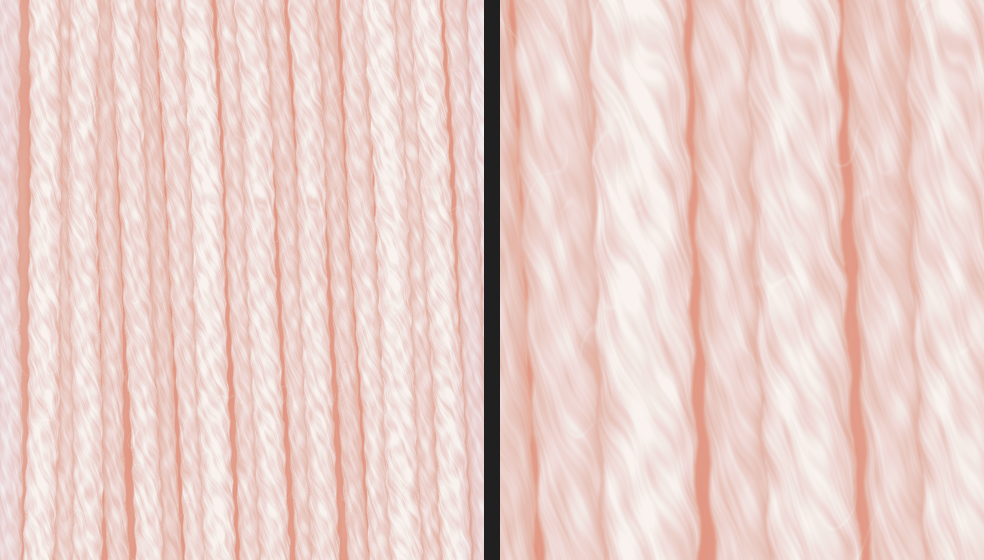
Left: the whole. Right: its middle third, enlarged.
A WebGL 1 fragment shader for this texture:

```glsl
precision highp float;
uniform vec2 u_resolution;

// Lengths are fractions of the canvas height
const float STRANDS = 23.0;
const float ORDER_STEP = 7.0;      // coprime with STRANDS, scrambles stacking
const float SPACING = 0.045;
const float JITTER = 0.020;
const float HALF_WIDTH_BACK = 0.018;
const float HALF_WIDTH_FRONT = 0.029;
const float LEAN = 0.055;
const float WANDER = 0.009;
const float PLY_PITCH = 0.052;
const float PLY_TWIST = 1.15;
const float COUNTER_TWIST = 0.55;
const float GLINT_CONTRAST = 0.34;
const float FIBRE_CONTRAST = 0.34;
const float PATCH_CONTRAST = 0.28;
const float SCALLOP = 0.05;
const float EDGE_SOFTNESS = 0.0016;
const float SHADOW_REACH = 0.007;
const float SHADOW_STRENGTH = 0.50;
const float RIM_TONE = 0.30;
const float CREST_TONE = 0.98;
const float GAP_TONE = 0.10;
const float BACK_LEVEL = 0.72;
const float FRONT_LEVEL = 1.08;
const float HAIR_STRENGTH = 0.12;
const float TAU = 6.28318;

const vec3 SALMON = vec3(0.885, 0.58, 0.505);
const vec3 CORAL  = vec3(0.90, 0.69, 0.62);
const vec3 ROSE   = vec3(0.90, 0.74, 0.70);
const vec3 BLUSH  = vec3(0.92, 0.80, 0.77);
const vec3 PETAL  = vec3(0.94, 0.85, 0.84);
const vec3 PEARL  = vec3(0.95, 0.91, 0.89);
const vec3 GLOSS  = vec3(0.975, 0.95, 0.935);
const vec3 LILAC_TINT = vec3(-0.01, 0.0, 0.02);

float hash(float n) {
  return fract(sin(n * 12.9898 + 4.137) * 43758.55);
}

vec2 gradient(vec2 cell) {
  float a = TAU * fract(sin(dot(cell, vec2(127.1, 311.7))) * 43758.55);
  return vec2(cos(a), sin(a));
}

float gradientNoise(vec2 p) {
  vec2 i = floor(p), f = fract(p);
  vec2 w = f * f * f * (f * (f * 6.0 - 15.0) + 10.0);
  vec2 e = vec2(1.0, 0.0);
  float a = dot(gradient(i), f);
  float b = dot(gradient(i + e), f - e);
  float c = dot(gradient(i + e.yx), f - e.yx);
  float d = dot(gradient(i + e.xx), f - e.xx);
  return mix(mix(a, b, w.x), mix(c, d, w.x), w.y);
}

// Crossed twists give steep lens-shaped glints; u runs from -1 to 1
float strandTone(float u, float y, float seed) {
  float profile = sqrt(max(1.0 - u * u, 0.0));
  float around = asin(clamp(u, -0.95, 0.95));
  float bend = 0.45 * gradientNoise(vec2(u * 1.3 + seed, y * 15.0));
  float phase = y / PLY_PITCH + PLY_TWIST * around + seed + bend;
  float counter = y / PLY_PITCH - COUNTER_TWIST * around + seed - bend;
  float ply = cos(TAU * phase);
  float glint = 0.65 * ply + 0.45 * cos(TAU * counter);
  float patches = gradientNoise(vec2(u * 1.8 + seed * 3.0, y * 20.0));
  float fibres = gradientNoise(vec2(phase * 3.0, y * 26.0 + seed * 5.0));
  float fine = gradientNoise(vec2(phase * 7.0 + 7.0, y * 44.0 + seed));
  float tone = mix(RIM_TONE, CREST_TONE, profile) - 0.06 * u;
  tone += GLINT_CONTRAST * 0.5 * glint * (0.5 + 0.5 * profile) * (1.0 + patches);
  tone += FIBRE_CONTRAST * (fibres + 0.7 * fine) + PATCH_CONTRAST * patches;
  return tone;
}

// Stacks the strands from back to front, each shading what lies below
float skeinTone(vec2 p) {
  float tone = GAP_TONE + 0.12 * gradientNoise(p * vec2(60.0, 8.0));
  for (float i = 0.0; i < STRANDS; i++) {
    float depth = i / (STRANDS - 1.0);
    float slot = mod(i * ORDER_STEP, STRANDS) - 1.0;
    float seed = 17.0 * hash(slot + 3.0);
    float base = (slot + 0.5) * SPACING + JITTER * (hash(slot + 41.0) - 0.5);
    float lean = LEAN * smoothstep(0.1, 0.35, base) + 0.03 * (hash(slot + 71.0) - 0.5);
    float center = base + lean * (0.5 - p.y);
    center += WANDER * gradientNoise(vec2(p.y * 2.5, seed * 2.0));
    float halfWidth = mix(HALF_WIDTH_BACK, HALF_WIDTH_FRONT, depth);
    float side = sign(p.x - center);
    halfWidth *= 1.0 + SCALLOP * cos(TAU * (p.y / PLY_PITCH + side * 1.1 + seed));
    float u = (p.x - center) / halfWidth;
    float outside = (abs(u) - 1.0) * halfWidth;
    float shadow = exp(-max(outside, 0.0) / SHADOW_REACH);
    tone *= 1.0 - SHADOW_STRENGTH * shadow;
    float cover = 1.0 - smoothstep(-EDGE_SOFTNESS, EDGE_SOFTNESS, outside);
    float level = mix(BACK_LEVEL, FRONT_LEVEL, depth);
    level += 0.16 * gradientNoise(vec2(p.y * 3.0 + seed, seed * 4.0));
    tone = mix(tone, strandTone(u, p.y, seed) * level, cover);
  }
  return tone;
}

// Sparse stray hairs along the zero lines of a noise field
float strayHairs(vec2 p) {
  float field = gradientNoise(p * vec2(46.0, 24.0) + 9.0);
  float sparse = smoothstep(0.12, 0.35, gradientNoise(p * 19.0 + 31.0));
  return sparse * (1.0 - smoothstep(0.0, 0.06, abs(field)));
}

vec3 threadColor(float tone) {
  float t = clamp(tone, 0.0, 1.2) * 5.0;
  vec3 c = mix(SALMON, CORAL, clamp(t, 0.0, 1.0));
  c = mix(c, ROSE, clamp(t - 1.0, 0.0, 1.0));
  c = mix(c, BLUSH, clamp(t - 2.0, 0.0, 1.0));
  c = mix(c, PETAL, clamp(t - 3.0, 0.0, 1.0));
  c = mix(c, PEARL, clamp(t - 4.0, 0.0, 1.0));
  return mix(c, GLOSS, clamp(t - 5.0, 0.0, 1.0));
}

void main() {
  vec2 p = gl_FragCoord.xy / u_resolution.y;
  float across = gl_FragCoord.x / u_resolution.x;
  float tone = skeinTone(p) + HAIR_STRENGTH * strayHairs(p);
  float rim = smoothstep(0.42, 0.5, abs(across - 0.5));
  vec3 color = threadColor(mix(tone, 0.72, 0.25 * rim)) + LILAC_TINT * rim;
  gl_FragColor = vec4(color, 1.0);
}
```
